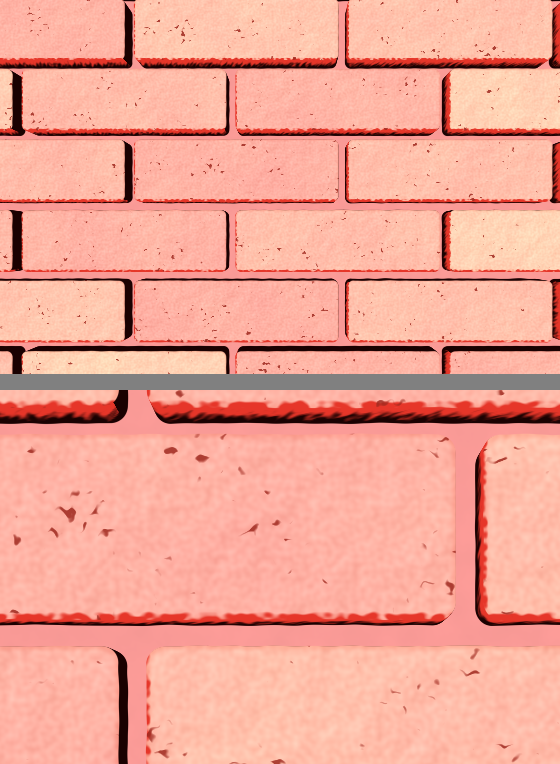
Top: the whole. Bottom: its middle third, enlarged.
This texture is drawn by a WebGL 2 fragment shader. Its source:

```glsl
#version 300 es
precision highp float;
// Salmon brick wall in running bond, with deep shaded sides seen in perspective.
uniform vec2 u_resolution;
out vec4 fragColor;

// Layout, in units of the canvas height
const vec2 PITCH = vec2(0.5717, 0.1887);
const vec2 HALF_SIZE = vec2(0.2735, 0.0825);
const float FIRST_ROW_Y = -0.0215;
const float EVEN_ROW_X = 0.3316;
const float ODD_ROW_X = 0.0601;
const float CORNER = 0.016;
const vec2 VANISHING_POINT = vec2(0.775, 0.355);
const float DEPTH = 0.047;
const int SIDE_STEPS = 14;

const vec3 MORTAR = vec3(0.98, 0.605, 0.59);
const vec3 BRICK_PINK = vec3(1.00, 0.69, 0.64);
const vec3 BRICK_PEACH = vec3(1.02, 0.83, 0.71);
const vec3 LIT_SIDE = vec3(0.90, 0.21, 0.16);
const vec3 DARK_SIDE = vec3(0.10, 0.005, 0.005);
const vec3 PIT = vec3(0.62, 0.16, 0.12);

float hash(vec2 p) {
    vec3 q = fract(p.xyx * vec3(0.1031, 0.1030, 0.0973));
    q += dot(q, q.yzx + 33.33);
    return fract((q.x + q.y) * q.z);
}

float cornerSlope(vec2 cell, vec2 offset) {
    float angle = 6.2832 * hash(cell);
    return dot(vec2(cos(angle), sin(angle)), offset);
}

float gradientNoise(vec2 p) {
    vec2 i = floor(p), f = fract(p);
    vec2 u = f * f * f * (f * (f * 6.0 - 15.0) + 10.0);
    vec2 e = vec2(0.0, 1.0);
    float low = mix(cornerSlope(i, f), cornerSlope(i + e.yx, f - e.yx), u.x);
    float high = mix(cornerSlope(i + e, f - e), cornerSlope(i + e.yy, f - e.yy), u.x);
    return mix(low, high, u.y);
}

float fbm(vec2 p) {
    float sum = 0.0, weight = 0.5;
    for (int i = 0; i < 4; i++) {
        sum += weight * gradientNoise(p);
        p = p * 2.03 + 17.0;
        weight *= 0.5;
    }
    return sum;
}

// Column and row of the brick nearest to p; local is measured from its middle
vec2 brickCell(vec2 p, out vec2 local) {
    float row = round((p.y - FIRST_ROW_Y) / PITCH.y);
    float startX = mix(EVEN_ROW_X, ODD_ROW_X, mod(row, 2.0));
    float column = round((p.x - startX) / PITCH.x);
    vec2 cell = vec2(column, row);
    local = p - vec2(startX, FIRST_ROW_Y) - cell * PITCH;
    return cell;
}

// Rounded box with a slightly uneven outline
float brickDistance(vec2 local, vec2 cell) {
    vec2 q = abs(local) - HALF_SIZE + CORNER;
    float box = length(max(q, 0.0)) + min(max(q.x, q.y), 0.0) - CORNER;
    return box + 0.0014 * gradientNoise(local * 40.0 + cell * 31.0);
}

float coverage(float distance, float pixel) {
    return 1.0 - smoothstep(-0.7 * pixel, 0.7 * pixel, distance);
}

// Lower and left sides glow red near the face; the others stay black
vec3 sideColor(vec2 local, vec2 cell, float depth) {
    vec2 beyond = abs(local) - HALF_SIZE;
    float lit = beyond.y > beyond.x ? step(local.y, 0.0) : step(local.x, 0.0);
    float crumble = 0.5 * gradientNoise(local * 120.0 + cell * 19.0 + depth * 3.0);
    return mix(DARK_SIDE, LIT_SIDE, lit * (1.0 - smoothstep(0.3, 0.8, depth + crumble)));
}

vec3 faceColor(vec2 local, vec2 cell, float distance) {
    vec2 p = local + cell * vec2(7.3, 4.7) + 50.0;
    vec3 color = mix(BRICK_PINK, BRICK_PEACH, hash(cell + 40.0) + 0.5 * fbm(p * 6.0));
    // Raking light over the rough surface
    float relief = fbm(p * 24.0) - fbm((p + vec2(0.004, -0.004)) * 24.0);
    color *= 1.0 + vec3(0.08, 0.22, 0.25) * relief;
    color += vec3(0.02, 0.06, 0.06) * gradientNoise(p * 160.0);
    // Glowing worn rim, crumbling along the bottom and left
    float rim = 1.0 - smoothstep(0.0, 0.006, -distance);
    vec2 inset = local + HALF_SIZE;
    float bottom = 1.0 - smoothstep(0.0, 0.012, inset.y);
    float left = 1.0 - smoothstep(0.0, 0.008, inset.x);
    float crumbs = 0.5 + gradientNoise(p * vec2(95.0, 130.0));
    color *= 1.0 - vec3(0.01, 0.10, 0.12) * rim;
    color = mix(color, LIT_SIDE, smoothstep(0.35, 0.8, max(bottom, 0.8 * left) * (0.35 + crumbs)));
    // Small ragged pits, gathered in patches
    vec2 ragged = p + 0.006 * vec2(gradientNoise(p * 120.0), gradientNoise(p * 120.0 + 9.0));
    float pits = gradientNoise(ragged * vec2(80.0, 110.0)) + 0.5 * gradientNoise(p * 15.0);
    return mix(color, PIT, 0.85 * smoothstep(0.48, 0.66, pits + 0.08 * bottom));
}

void main() {
    vec2 p = gl_FragCoord.xy / u_resolution.y;
    float pixel = 1.0 / u_resolution.y;
    vec3 color = MORTAR * (1.0 + 0.04 * fbm(p * 30.0));
    vec2 local;
    // Brick sides, painted from the wall towards the face
    for (int i = SIDE_STEPS; i > 0; i--) {
        float depth = float(i) / float(SIDE_STEPS);
        vec2 q = VANISHING_POINT + (p - VANISHING_POINT) / (1.0 - DEPTH * depth);
        vec2 cell = brickCell(q, local);
        float distance = brickDistance(local, cell);
        color = mix(color, sideColor(local, cell, depth), coverage(distance, pixel));
    }
    // Brick faces
    vec2 cell = brickCell(p, local);
    float distance = brickDistance(local, cell);
    color = mix(color, faceColor(local, cell, distance), coverage(distance, pixel));
    fragColor = vec4(clamp(color, 0.0, 1.0), 1.0);
}
```
